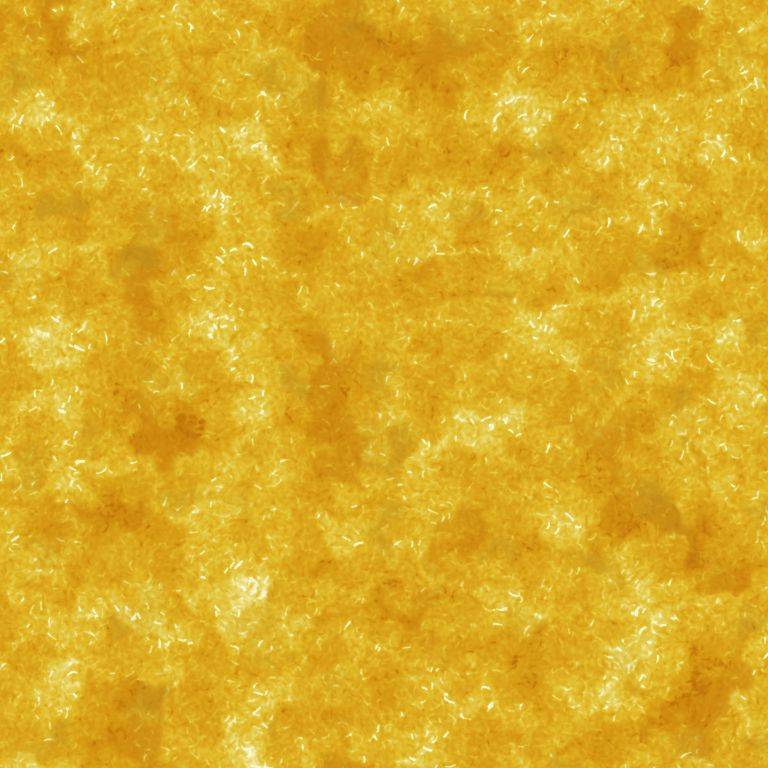
A three.js fragment shader for this texture:

```glsl
// Golden plush pile: soft tufts of gradient noise set the light and shade,
// layers of short curved strands add the nap, and sparse bright strands glint
// on the lit tufts. One tone value, in standard deviations, picks the colour.
varying vec2 vUv;

vec3 hash3(vec2 p) {
  vec3 q = fract(p.xyx * vec3(0.1031, 0.1030, 0.0973));
  q += dot(q, q.yxz + 33.33);
  return fract((q.xxy + q.yzz) * q.zyx);
}

float cornerSlope(vec2 cell, vec2 offset) {
  float angle = 6.2832 * hash3(cell + 17.0).x;
  return dot(vec2(cos(angle), sin(angle)), offset);
}

// Gradient noise, scaled to a standard deviation of about one
float noise(vec2 p) {
  vec2 i = floor(p), f = fract(p);
  vec2 u = f * f * f * (f * (f * 6.0 - 15.0) + 10.0);
  vec2 e = vec2(0.0, 1.0);
  float low = mix(cornerSlope(i, f), cornerSlope(i + e.yx, f - e.yx), u.x);
  float high = mix(cornerSlope(i + e, f - e), cornerSlope(i + 1.0, f - 1.0), u.x);
  return 4.8 * mix(low, high, u.y);
}

// One curved strand per cell; x sums signed nap, y keeps the brightest glint
vec2 strands(vec2 p, float halfLength, float width, float flow, float seed) {
  vec2 home = floor(p);
  vec2 result = vec2(0.0);
  for (int y = -1; y <= 1; y++) {
    for (int x = -1; x <= 1; x++) {
      vec2 cell = home + vec2(float(x), float(y));
      vec3 place = hash3(cell + seed);
      vec3 shape = hash3(cell + seed + 241.0);
      float angle = flow + (place.z - 0.5) * 2.6;
      float c = cos(angle), s = sin(angle);
      vec2 d = p - cell - place.xy;
      vec2 q = vec2(c * d.x + s * d.y, c * d.y - s * d.x);
      q.y += (shape.x - 0.5) * 1.4 * q.x * q.x;
      q.x = max(abs(q.x) - halfLength * (0.35 + 0.65 * shape.y), 0.0);
      float body = exp(-dot(q, q) / (width * width));
      result.x += body * (2.0 * shape.z - 1.0);
      result.y = max(result.y, body * pow(shape.z, 4.0));
    }
  }
  return result;
}

// Colour ramp from deep hollows to cream highlights
vec3 pileColour(float tone) {
  vec3 colour = vec3(0.74, 0.45, 0.03);
  colour = mix(colour, vec3(0.84, 0.61, 0.08), smoothstep(-3.2, -1.2, tone));
  colour = mix(colour, vec3(0.86, 0.67, 0.12), clamp(tone + 1.2, 0.0, 1.0));
  colour = mix(colour, vec3(0.88, 0.73, 0.16), clamp((tone + 0.2) / 0.8, 0.0, 1.0));
  colour = mix(colour, vec3(0.89, 0.79, 0.29), clamp((tone - 0.6) / 0.8, 0.0, 1.0));
  colour = mix(colour, vec3(0.92, 0.86, 0.47), clamp((tone - 1.4) / 0.7, 0.0, 1.0));
  return mix(colour, vec3(0.97, 0.96, 0.82), clamp((tone - 2.1) / 0.9, 0.0, 1.0));
}

void main() {
  // Tufts, with edges roughened by a small warp
  vec2 warp = 0.007 * vec2(noise(vUv * 31.0 + 5.0), noise(vUv * 31.0 + 60.0));
  vec2 p = vUv + warp;
  float broad = noise(p * 8.0 + 3.0);
  float tuft = 0.42 * broad + 0.42 * noise(p * 17.0 + 40.0)
             + 0.28 * noise(p * 37.0 + 90.0);

  // Nap: fine strands that lean with a slowly turning flow
  float flow = 0.8 + 0.7 * noise(vUv * 7.0 + 120.0);
  float nap = strands(vUv * 64.0, 0.50, 0.13, flow, 11.0).x
            + strands(vUv * 83.0 + 0.4, 0.50, 0.14, flow + 0.4, 57.0).x
            + strands(vUv * 105.0 + 0.7, 0.45, 0.16, flow - 0.4, 93.0).x;
  float grain = noise(vUv * 150.0 + 7.0);

  // Glints: crowded on lit tufts, rare in the hollows
  float lit = smoothstep(-0.9, 0.9, tuft);
  float glint = strands(vUv * 56.0 + 0.2, 0.36, 0.085, flow, 131.0).y
              + 0.8 * strands(vUv * 78.0 + 0.6, 0.30, 0.12, flow + 0.7, 177.0).y;

  float tone = tuft + 0.9 * nap + 0.22 * grain - 0.12;
  tone += glint * mix(1.2, 3.6, lit);
  vec3 colour = pileColour(tone);

  // Burnt orange hollows and faint olive shade on the tuft sides
  float hollow = smoothstep(0.9, 2.2, -broad - 0.4 * noise(p * 23.0 + 150.0));
  colour = mix(colour, vec3(0.76, 0.46, 0.03), 0.45 * hollow * (1.0 - 0.6 * glint));
  float olive = smoothstep(0.8, 2.2, noise(p * 13.0 + 200.0));
  colour = mix(colour, vec3(0.72, 0.58, 0.15), 0.35 * olive * (1.0 - lit * 0.7));

  gl_FragColor = vec4(colour, 1.0);
}
```
